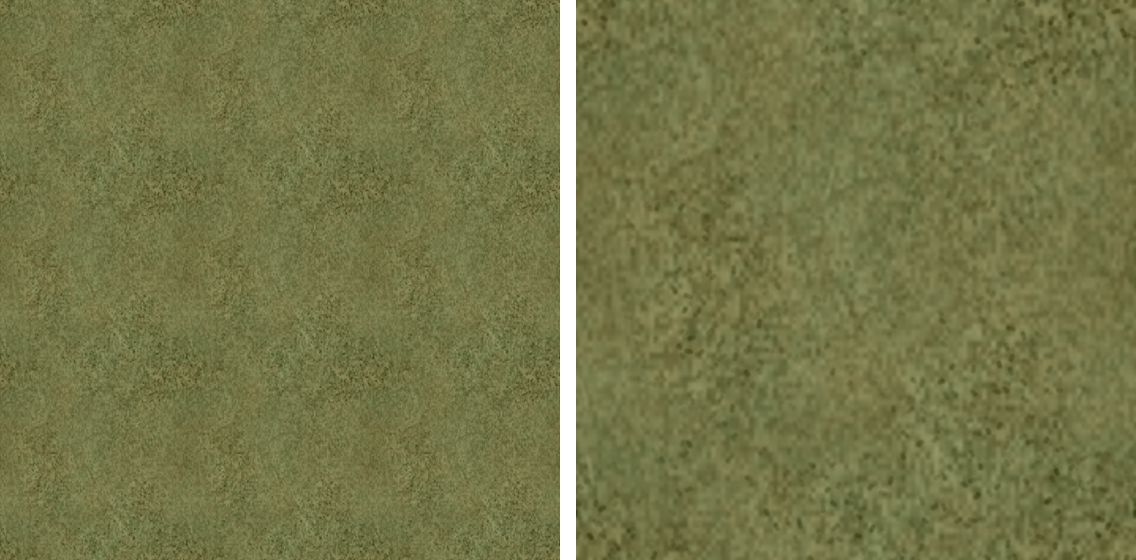
Left, the full canvas; right, a detail of the centre.
Reproduce this texture procedurally as a Shadertoy shader.

```glsl
// Mossy olive suede: a 3 by 3 repeat of one soft, blotchy swatch.
// Wrapping value noise gives the blotches and the fine nap; jittered
// cells scatter dark pits and a few pale, nearly upright fibres.

const float TILES = 3.0;
const float TAU = 6.2831853;
const vec3 OLIVE = vec3(0.456, 0.463, 0.283);
const vec3 TONE_TINT = vec3(1.0, 1.0, 0.93);
const vec3 WARM_TINT = vec3(1.0, -0.25, -0.35);

// Integer hash: three random values in 0..1 for a cell and a seed
vec3 hash3(ivec2 cell, int seed) {
    uvec3 v = uvec3(cell.x, cell.y, seed) * 1664525u + 1013904223u;
    v.x += v.y * v.z;
    v.y += v.z * v.x;
    v.z += v.x * v.y;
    v ^= v >> 16u;
    v.x += v.y * v.z;
    v.y += v.z * v.x;
    v.z += v.x * v.y;
    return vec3(v >> 8u) / 16777216.0;
}

vec3 cellRandom(vec2 cell, vec2 period, int seed) {
    return hash3(ivec2(mod(cell, period)), seed);
}

// Value noise centred on zero that repeats once per tile
float wrapNoise(vec2 uv, vec2 period, int seed) {
    vec2 p = uv * period;
    vec2 cell = floor(p);
    vec2 f = p - cell;
    f = f * f * (3.0 - 2.0 * f);
    float a = cellRandom(cell, period, seed).x;
    float b = cellRandom(cell + vec2(1, 0), period, seed).x;
    float c = cellRandom(cell + vec2(0, 1), period, seed).x;
    float d = cellRandom(cell + vec2(1, 1), period, seed).x;
    return mix(mix(a, b, f.x), mix(c, d, f.x), f.y) - 0.5;
}

// Sum of octaves, each twice as fine and weaker
float wrapFbm(vec2 uv, vec2 period, int seed) {
    float sum = 0.0;
    float weight = 0.5;
    for (int i = 0; i < 4; i++) {
        sum += weight * wrapNoise(uv, period, seed + i);
        period *= 2.0;
        weight *= 0.58;
    }
    return sum;
}

float segmentDistance(vec2 p, vec2 halfAxis) {
    float t = clamp(dot(p, halfAxis) / dot(halfAxis, halfAxis), -1.0, 1.0);
    return length(p - halfAxis * t);
}

// Short soft strokes, one per chosen cell; lean is the largest tilt
float strokes(vec2 uv, float count, float share, float halfLength,
              float width, float lean, int seed) {
    vec2 p = uv * count;
    vec2 home = floor(p);
    float cover = 0.0;
    for (int y = -1; y <= 1; y++) {
        for (int x = -1; x <= 1; x++) {
            vec2 cell = home + vec2(x, y);
            vec3 place = cellRandom(cell, vec2(count), seed);
            vec3 form = cellRandom(cell, vec2(count), seed + 1);
            float angle = (form.x - 0.5) * 2.0 * lean;
            vec2 axis = vec2(sin(angle), cos(angle))
                      * halfLength * mix(0.5, 1.0, form.y);
            float d = segmentDistance(p - cell - place.xy, axis);
            float ink = 1.0 - smoothstep(0.2 * width, width, d);
            cover = max(cover, ink * step(place.z, share) * mix(0.4, 1.0, form.z));
        }
    }
    return cover;
}

// Broad light and dark patches with a paler upright band
float blotches(vec2 uv) {
    float band = cos(TAU * (uv.x - 0.5 + 0.06 * sin(TAU * uv.y)));
    return 0.011 * band
         + 0.070 * wrapFbm(uv, vec2(3.0), 11)
         + 0.040 * wrapFbm(uv, vec2(11.0, 8.0), 23);
}

// Fine nap, drawn out slightly upright
float nap(vec2 uv) {
    return 0.125 * wrapNoise(uv, vec2(118.0, 96.0), 41)
         + 0.075 * wrapNoise(uv, vec2(67.0, 49.0), 43);
}

void mainImage(out vec4 fragColor, in vec2 fragCoord) {
    vec2 uv = fragCoord / iResolution.xy * TILES;

    // Roughness gathers the nap and the pits into looser clusters
    float roughness = smoothstep(-0.25, 0.25, wrapFbm(uv, vec2(4.0), 31));
    float tone = blotches(uv) + nap(uv) * mix(0.75, 1.2, roughness);

    float pits = strokes(uv, 46.0, 0.42, 0.20, 0.32, 1.4, 53);
    float fibres = strokes(uv, 10.0, 0.30, 0.26, 0.065, 0.35, 61);
    tone -= 0.105 * pits * mix(0.3, 1.1, roughness);
    tone += 0.050 * fibres;

    // Slight drift between green and straw
    float warmth = 0.035 * wrapFbm(uv, vec2(6.0), 71)
                 + 0.020 * wrapNoise(uv, vec2(40.0), 79);
    vec3 color = OLIVE + tone * TONE_TINT + warmth * WARM_TINT;
    fragColor = vec4(clamp(color, 0.0, 1.0), 1.0);
}
```
